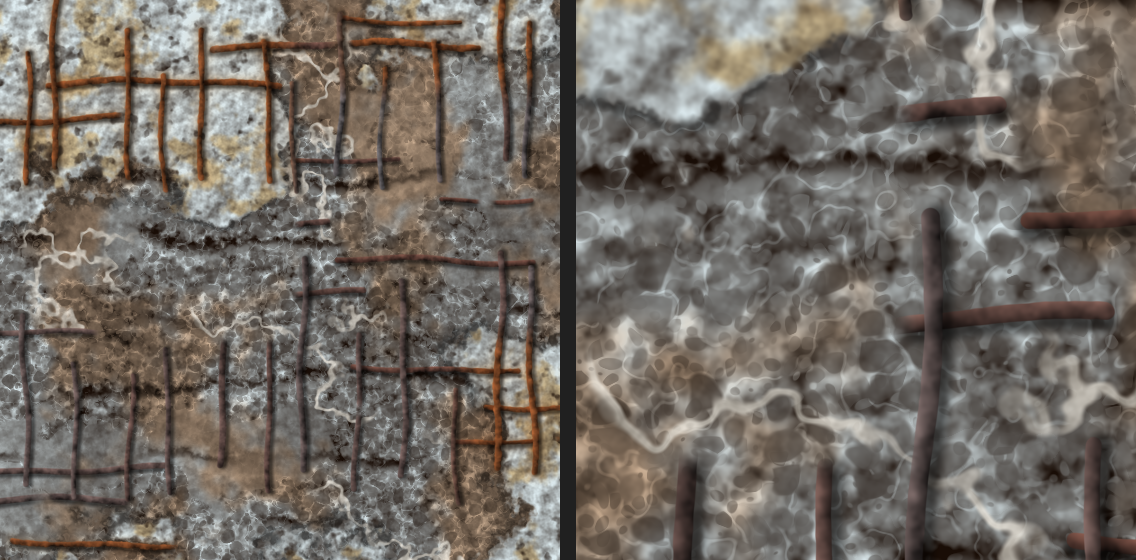
Left, the full canvas; right, a detail of the centre.
A WebGL 2 fragment shader for this texture:

```glsl
#version 300 es
precision highp float;
// Weathered concrete with exposed aggregate, broken ledges, pale plaster and
// rusty reinforcing bars. Value noise and cell noise build the stone; looped
// capsule distances place the bars.

uniform vec2 u_resolution;
out vec4 fragColor;

const vec3 DARK = vec3(0.23, 0.20, 0.18);
const vec3 PALE = vec3(0.76, 0.80, 0.81);
const vec3 EARTH = vec3(0.47, 0.37, 0.28);

float hash(vec2 p) {
  return fract(sin(dot(p, vec2(127.1, 311.7))) * 43758.5);
}

float noise(vec2 p) {
  vec2 i = floor(p), f = fract(p), e = vec2(0, 1);
  f = f * f * (3.0 - 2.0 * f);
  return mix(mix(hash(i), hash(i + e.yx), f.x),
             mix(hash(i + e.xy), hash(i + e.yy), f.x), f.y);
}

float fbm(vec2 p, int octaves) {
  float sum = 0.0, total = 0.0, amp = 0.5;
  for (int i = 0; i < octaves; i++) {
    sum += amp * noise(p);
    total += amp;
    amp *= 0.55;
    p = mat2(1.6, 1.2, -1.2, 1.6) * p + 7.3;
  }
  return sum / total;
}

float ridge(float n) { return 1.0 - abs(2.0 * n - 1.0); }

float bump(float d, float width) { return exp(-d * d / (width * width)); }

// Nearest distance, second distance and id of jittered cells.
vec3 cells(vec2 p) {
  vec3 best = vec3(9, 9, 0);
  for (int k = 0; k < 9; k++) {
    vec2 c = floor(p) + vec2(k % 3 - 1, k / 3 - 1);
    float d = length(c + 0.1 + 0.8 * vec2(hash(c), hash(c + 41.3)) - p);
    if (d < best.x) best = vec3(d, best.x, hash(c + 17.9));
    else best.y = min(best.y, d);
  }
  return best;
}

float box(vec2 p, vec2 center, vec2 halfSize) {
  vec2 d = abs(p - center) - halfSize;
  return length(max(d, 0.0)) + min(max(d.x, d.y), 0.0);
}

float plasterDistance(vec2 p) {
  float d = box(p, vec2(0.22, 0.87), vec2(0.26, 0.19));
  d = min(d, box(p, vec2(0.84, 0.98), vec2(0.19, 0.10)));
  d = min(d, box(p, vec2(0.94, 0.25), vec2(0.07, 0.11)));
  return min(d, p.y - 0.02);
}

// Rounded stones of mixed size, as mask and id.
vec2 pebbles(vec2 p) {
  vec3 c = cells(p);
  float radius = mix(0.15, 0.58, c.z);
  float mask = 1.0 - smoothstep(radius - 0.12, radius, c.x);
  return vec2(mask * smoothstep(0.04, 0.16, c.y - c.x), fract(c.z * 13.7));
}

// Bar along y; q is relative to its center, lit is the bright side.
vec3 addBar(vec3 col, vec2 q, float halfLen, float rust, float red,
            float seed, float lit, float grain, float keep, float px) {
  float across = q.x + 0.005 * sin(q.y * 11.0 + seed * 30.0) + 0.003 * sin(q.y * 27.0 + seed * 9.0);
  float past = max(abs(q.y) - halfLen, 0.0);
  float radius = mix(0.0036, 0.0058, seed) + 0.003 * (grain - 0.5) * (0.5 + rust);
  keep *= smoothstep(0.1, 0.2, noise(vec2(q.y * 13.0, seed * 50.0)));
  float d = length(vec2(across, past)) - radius;
  float shade = length(vec2(across + lit * 0.005, past)) - radius;
  col *= 1.0 - 0.5 * keep * (1.0 - smoothstep(-0.003, 0.006, shade));
  col *= mix(vec3(1), vec3(0.85, 0.66, 0.48), 0.6 * rust * keep * exp(-max(d, 0.0) * 110.0));
  vec3 metal = mix(vec3(0.34, 0.33, 0.34), vec3(0.37, 0.23, 0.19), red);
  metal = mix(metal, vec3(0.46, 0.26, 0.14), rust);
  metal *= 0.86 + 0.36 * clamp(across * lit / radius, -1.0, 1.0) + 1.1 * (grain - 0.5);
  return mix(col, metal, keep * (1.0 - smoothstep(-px, px, d)));
}

void main() {
  vec2 p = gl_FragCoord.xy / u_resolution;
  float px = 1.0 / min(u_resolution.x, u_resolution.y);
  float broad = fbm(p * 5.0 + 2.0, 5) - 0.5, patchy = fbm(p * 13.0 + 31.0, 4) - 0.5;
  float grain = fbm(p * 75.0, 3), speck = grain - 0.5;
  float relief = fbm(p * 34.0, 4) - fbm((p + vec2(-0.004, 0.006)) * 34.0, 4);

  // Concrete slabs, some smooth, others showing aggregate.
  vec3 slab = cells(p * vec2(4, 8) + 1.6 * vec2(broad, patchy));
  float rough = 1.0 - 0.8 * smoothstep(0.68, 0.72, slab.z) * smoothstep(0.02, 0.12, slab.y - slab.x);
  float tone = 0.35 + 0.75 * broad + 0.16 * slab.z;
  tone += rough * (speck + 1.1 * relief) + 0.3 * speck;
  vec2 warped = p + 0.01 * vec2(noise(p * 55.0), noise(p * 55.0 + 9.0));
  vec2 coarse = pebbles(warped * 38.0), fine = pebbles(warped * 85.0 + 3.7);
  tone = mix(tone, 0.12 + 0.35 * fine.y, 0.55 * rough * fine.x);
  tone = mix(tone, 0.10 + 0.32 * coarse.y + 0.3 * speck, 0.75 * rough * coarse.x);
  float lace = smoothstep(0.86, 0.98, ridge(fbm(p * 62.0 + 5.0, 2)));
  tone += 0.2 * rough * lace * (1.0 - coarse.x);

  // Broken ledges: pale lip beside a ragged dark gap.
  for (float k = 0.0; k < 6.0; k++) {
    float level = 0.045 + 0.125 * k + 0.05 * noise(vec2(p.x * 5.0, k * 7.0));
    float d = p.y - level + 0.045 * patchy + 0.02 * speck;
    float strength = smoothstep(0.35, 0.65, noise(vec2(p.x * 6.0 + 4.0, k * 3.0)));
    tone += strength * (0.16 * bump(d + 0.02, 0.01) - 0.42 * bump(d, 0.008));
  }
  vec3 col = mix(DARK, PALE, clamp(tone, -0.25, 1.15));

  // Earth stains and white mineral streaks.
  float low = 1.0 - smoothstep(0.15, 0.6, p.y);
  float dirt = smoothstep(0.5, 0.68, fbm(p * 7.0 + 50.0, 4) + 0.07 * low);
  col = mix(col, EARTH * (0.55 + tone), 0.75 * dirt);
  float streak = smoothstep(0.95, 0.99, ridge(fbm(p * 6.0 + 80.0, 5)));
  streak *= smoothstep(0.52, 0.64, fbm(p * 4.0 + 13.0, 3));
  col = mix(col, vec3(0.80, 0.78, 0.74) + 0.5 * speck, 0.8 * streak);

  // Crumbling plaster with ochre stains, pits and a dark rim.
  float zone = plasterDistance(p);
  float edge = zone + 0.3 * broad + 0.14 * patchy + 0.04 * speck;
  float chalk = 0.9 + 1.5 * relief + 0.75 * speck + 0.4 * patchy;
  chalk -= 0.55 * smoothstep(0.6, 0.76, fbm(p * 42.0 + 21.0, 3));
  vec3 plaster = mix(DARK, PALE, clamp(chalk, -0.1, 1.2));
  float ochre = smoothstep(0.52, 0.72, fbm(p * 19.0 + 60.0, 4));
  plaster *= mix(vec3(1), vec3(0.92, 0.77, 0.56), 0.85 * ochre);
  col = mix(plaster, col, smoothstep(-0.015, 0.01, edge));
  col *= 1.0 - 0.45 * bump(edge - 0.012, 0.016) * smoothstep(0.35, 0.6, grain);

  // Bars both ways, absent from one bare stretch.
  float rust = 1.0 - smoothstep(0.0, 0.08, zone);
  float keep = smoothstep(-0.02, 0.0, box(p, vec2(0.35, 0.51), vec2(0.19, 0.13)));
  for (float k = 0.0; k < 40.0; k++) {
    float a = hash(vec2(k, 3.1)), b = hash(vec2(k, 8.4));
    if (k < 16.0) {
      vec2 q = p.yx - vec2((k + 0.3 + 0.4 * a) / 16.0, b);
      col = addBar(col, q, 0.07 + 0.17 * a, rust, 0.4 + 0.6 * b, a, 1.0, grain, keep, px);
    } else {
      float middle = k < 28.0 ? 0.71 : 0.15;
      vec2 q = p - vec2((mod(k - 16.0, 12.0) + 0.2 + 0.6 * a) / 12.0, middle + 0.22 * b);
      col = addBar(col, q, 0.07 + 0.13 * b, rust, 0.6 * a, b, -1.0, grain, keep, px);
    }
  }
  fragColor = vec4(clamp(col, 0.0, 1.0), 1.0);
}
```
